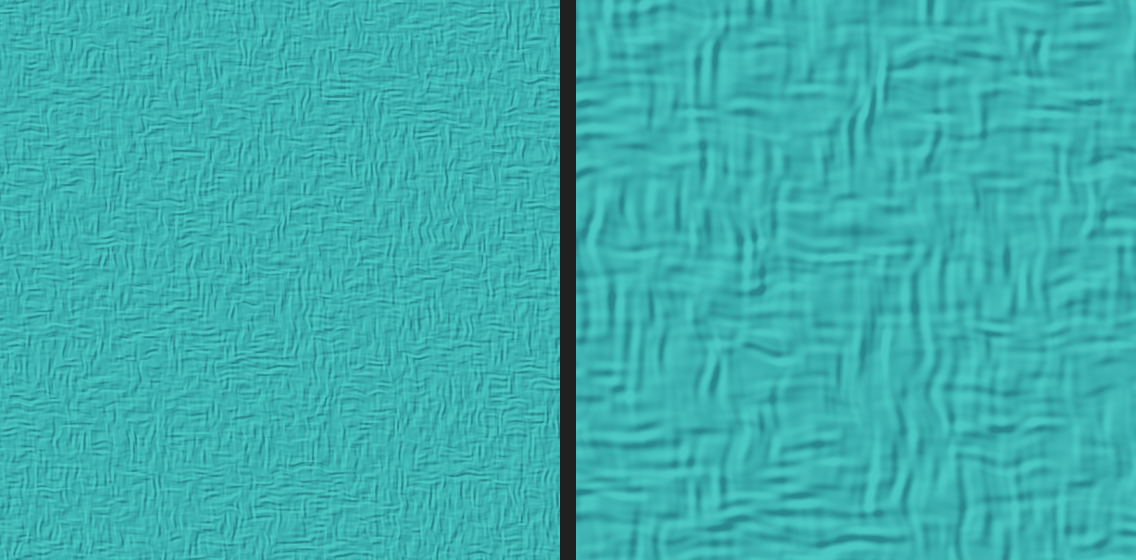
Left: the whole. Right: its middle third, enlarged.
A Shadertoy shader for this texture:

```glsl
// Turquoise embossed canvas with short crossing threads, lit from the upper left.

const vec3 SHADE_COLOR = vec3(0.20, 0.63, 0.64);
const vec3 BASE_COLOR  = vec3(0.23, 0.69, 0.69);
const vec3 LIGHT_COLOR = vec3(0.27, 0.75, 0.74);

const float THREADS_ACROSS = 195.0;
const float THREAD_ASPECT  = 4.2;
const float EMBOSS_REACH   = 0.0015;
const float RELIEF_GAIN    = 2.6;

float hash(vec2 p) {
    vec3 q = fract(vec3(p.xyx) * 0.1031);
    q += dot(q, q.yzx + 33.33);
    return fract((q.x + q.y) * q.z);
}

float valueNoise(vec2 p) {
    vec2 cell = floor(p);
    vec2 blend = smoothstep(0.0, 1.0, fract(p));
    float low = mix(hash(cell), hash(cell + vec2(1, 0)), blend.x);
    float high = mix(hash(cell + vec2(0, 1)), hash(cell + vec2(1, 1)), blend.x);
    return mix(low, high, blend.y);
}

// One thread: height along its length, shifted at random per row.
float threadRow(float along, float row, float seed) {
    float x = along + 7.0 * hash(vec2(row, seed));
    float cell = floor(x);
    vec2 key = vec2(cell, row + seed);
    return mix(hash(key), hash(key + vec2(1, 0)), smoothstep(0.0, 1.0, x - cell));
}

// Neighbouring threads running along x.
float threads(vec2 p, float seed) {
    float row = floor(p.y);
    float along = p.x / THREAD_ASPECT;
    return mix(threadRow(along, row, seed), threadRow(along, row + 1.0, seed),
               smoothstep(0.0, 1.0, p.y - row));
}

// Cloth relief: patches favour either horizontal or vertical threads.
float clothHeight(vec2 uv) {
    vec2 p = uv * THREADS_ACROSS + 20.0;
    vec2 wander = vec2(valueNoise(p * 0.23 + 41.0), valueNoise(p * 0.23 + 87.0));
    p += 1.6 * (wander - 0.5);
    float patchMix = smoothstep(0.2, 0.8, valueNoise(p * 0.16 + 133.0));
    float weave = mix(threads(p, 311.0), threads(p.yx, 727.0), mix(0.2, 0.8, patchMix));
    float grain = valueNoise(p * 0.85 + 211.0);
    return 2.0 * weave + 0.3 * grain;
}

// Height difference along the light direction.
float emboss(vec2 uv, float reach) {
    vec2 away = vec2(reach, -reach);
    return clothHeight(uv + away) - clothHeight(uv - away);
}

vec3 clothColor(float tone) {
    vec3 target = tone < 0.0 ? SHADE_COLOR : LIGHT_COLOR;
    return mix(BASE_COLOR, target, abs(tone));
}

void mainImage(out vec4 fragColor, in vec2 fragCoord) {
    vec2 uv = fragCoord / iResolution.y;
    float slope = RELIEF_GAIN * emboss(uv, EMBOSS_REACH);

    // Compress the highlights so the grooves stay deeper than the ridges.
    float tone = slope - 0.13 * slope * slope + 0.18;
    fragColor = vec4(clothColor(clamp(tone, -2.5, 1.6)), 1.0);
}
```
